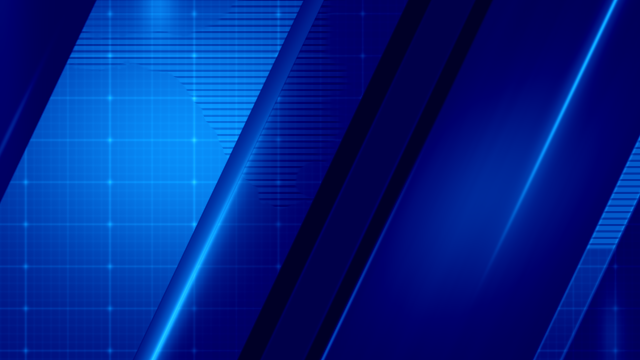
Reproduce this background procedurally as a Shadertoy shader.

```glsl
// Slanted glass panels in deep blue over a gridded, striped map-like coast.
// Each panel yields one scalar light level; slanted masks combine the levels,
// thin beams are added on top, and a blue ramp turns light into colour.

#define SLANT 0.475       // horizontal shift per unit of height
#define CELL 0.117        // spacing of the main grid
#define STRIPES 56.0      // land stripes per canvas height
#define PANEL_LEFT -0.207 // slanted positions, measured along the bottom edge
#define BAR_LEFT 0.370
#define BAR_RIGHT 0.426
#define BEAM 1.235
#define SOFT 0.004        // half width of panel edges

float hash(vec2 c) {
    return fract(sin(dot(c, vec2(127.1, 311.7))) * 4375.85);
}

float noise(vec2 p) {
    vec2 i = floor(p), f = fract(p);
    f = f * f * (3.0 - 2.0 * f);
    return mix(mix(hash(i), hash(i + vec2(1, 0)), f.x),
               mix(hash(i + vec2(0, 1)), hash(i + vec2(1, 1)), f.x), f.y);
}

float fbm(vec2 p) {
    float sum = 0.0, amp = 0.5;
    for (int i = 0; i < 4; i++) {
        sum += amp * noise(p);
        p *= 2.1;
        amp *= 0.5;
    }
    return sum;
}

// Soft bump of given width around zero
float glow(float d, float width) { return exp(-d * d / (width * width)); }

float blob(vec2 d, vec2 radius) { d /= radius; return exp(-dot(d, d)); }

// Mask between two slanted positions
float band(float s, float a, float b) {
    return smoothstep(a - SOFT, a + SOFT, s) * (1.0 - smoothstep(b - SOFT, b + SOFT, s));
}

// Distance to the nearest line of a repeated grid
vec2 gridDist(vec2 p, float cell) {
    return abs(fract(p / cell + 0.5) - 0.5) * cell;
}

float gridLight(vec2 p) {
    vec2 q = p - vec2(0.3056, 0.611);
    vec2 d = gridDist(q, CELL), wide = gridDist(q, 2.0 * CELL), fine = gridDist(q, CELL / 5.0);
    float lines = 0.03 * glow(d.x, 0.003) + 0.06 * glow(wide.x, 0.004) + 0.07 * glow(d.y, 0.003);
    float nodes = 0.15 * blob(vec2(wide.x, d.y), vec2(0.008));
    return lines + nodes + 0.02 * (glow(fine.x, 0.003) + glow(fine.y, 0.003));
}

// Landmass with a ragged coast falling to the right and a round bay
float landMask(vec2 p) {
    float rough = fbm(p * 14.0) - 0.47;
    float coast = mix(0.82, 0.43, smoothstep(0.42, 0.78, p.x)) + 0.07 * rough;
    float land = smoothstep(-0.005, 0.005, p.y - coast);
    land *= 1.0 - smoothstep(0.90, 0.96, p.x + 0.15 * rough);
    land *= smoothstep(0.17, 0.20, p.x);
    land *= smoothstep(0.050, 0.060, length(p - vec2(0.875, 0.5)) + 0.03 * rough);
    float north = 0.915 + 0.12 * smoothstep(0.55, 0.75, p.x) + 0.1 * rough;
    return land * (1.0 - 0.75 * smoothstep(-0.01, 0.01, p.y - north));
}

float stripeLight(float y) {
    float d = abs(fract(y * STRIPES) - 0.5);
    return mix(-0.13, 0.06, 1.0 - smoothstep(0.25, 0.42, d));
}

vec3 blueRamp(float v) {
    v = max(v, 0.0);
    float red = 0.03 * smoothstep(0.6, 0.95, v) + 0.5 * max(v - 0.98, 0.0);
    return vec3(red, 0.88 * max(v - 0.3, 0.0), 0.1 + 1.17 * v - 0.25 * v * v);
}

void mainImage(out vec4 fragColor, in vec2 fragCoord) {
    vec2 p = fragCoord / iResolution.y;
    float s = p.x - SLANT * p.y;
    float grid = gridLight(p);
    float land = landMask(p) * stripeLight(p.y);

    // Dark far left with a faint streak
    float light = 0.20 + 0.12 * glow(p.x, 0.08) * p.y;
    light += 0.18 * glow(s + 0.275, 0.008) * glow(p.y - 0.63, 0.16);

    // Bright map panel
    float map = 0.33 + 0.60 * blob(p - vec2(0.53, 0.60), vec2(0.55, 0.42));
    map += 0.25 * blob(p - vec2(0.44, 1.0), vec2(0.05, 0.10)) + grid + land;
    light = mix(light, map, band(s, PANEL_LEFT, BAR_LEFT));

    // Glass bar
    float bar = 0.31 + 0.17 * glow(p.y - 0.45, 0.45) + 0.10 * smoothstep(BAR_LEFT, BAR_RIGHT, s);
    light = mix(light, bar, band(s, BAR_LEFT, BAR_RIGHT));

    // Dim map panel lit from its left edge
    float fromBar = s - BAR_RIGHT;
    float dim = 0.24 + 0.36 * exp(-max(fromBar, 0.0) / 0.12) * glow(p.y - 0.45, 0.4);
    light = mix(light, dim + 0.6 * (grid + land), band(s, BAR_RIGHT, 0.66));

    // Dark struts and the gap between them
    light = mix(light, 0.17, band(s, 0.66, 0.897));
    light = mix(light, 0.05, band(s, 0.66, 0.723) + band(s, 0.846, 0.893));
    light += 0.10 * (glow(s - 0.726, 0.004) + glow(s - 0.842, 0.004)) * glow(p.y - 0.4, 0.4);

    // Wide right field with a diffuse glow
    float field = 0.21 + 0.28 * blob(vec2(s - 1.15, p.y - 0.45), vec2(0.24, 0.32));
    field += 0.04 * (fbm(vec2(s * 22.0, p.y * 2.0)) - 0.5);
    light = mix(light, field, smoothstep(0.893, 0.901, s));

    // Narrow right panel: stripes above, grid below
    float upper = smoothstep(0.305, 0.315, p.y);
    float side = mix(0.48 + grid, 0.64 + stripeLight(p.y), upper) - 0.15 * (1.0 - smoothstep(0.0, 0.3, p.y));
    light = mix(light, side, band(s, 1.483, 1.56));
    float corner = 0.23 + 0.6 * grid + 0.16 * blob(p - vec2(1.70, 0.07), vec2(0.035, 0.13));
    light = mix(light, corner, smoothstep(1.556, 1.564, s));

    // Beams along the edges
    float rise = 1.0 - smoothstep(0.0, 0.9, p.y);
    light += rise * (0.50 * glow(fromBar, 0.009) + 0.28 * glow(fromBar, 0.035));
    light += 0.45 * glow(s - 0.895, 0.006) * (1.0 - smoothstep(0.0, 0.75, p.y));
    float climb = smoothstep(0.12, 0.9, p.y);
    light += climb * (0.60 * glow(s - BEAM, 0.006) + 0.24 * glow(s - BEAM, 0.028));
    light += 0.22 * (glow(s - 1.483, 0.004) + glow(s - 1.56, 0.005));

    fragColor = vec4(clamp(blueRamp(light), 0.0, 1.0), 1.0);
}
```
